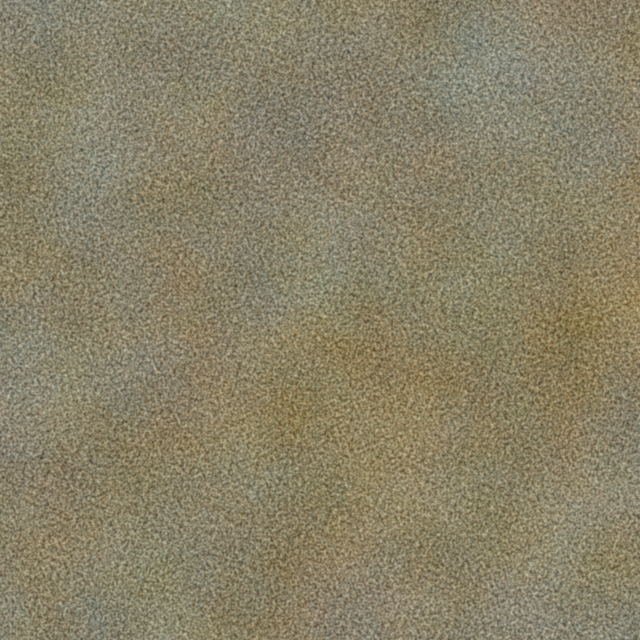
This texture is drawn by a WebGL 2 fragment shader. Its source:

```glsl
#version 300 es
precision highp float;

uniform vec2 u_resolution;
out vec4 fragColor;

// Unit gradient at a lattice point
vec2 gradientAt(ivec2 cell) {
    uint h = uint(cell.x) * 1597334677u ^ uint(cell.y) * 3812015801u;
    h = (h ^ (h >> 15u)) * 2246822519u;
    h = (h ^ (h >> 13u)) * 3266489917u;
    h ^= h >> 16u;
    float angle = float(h & 65535u) * 6.28319 / 65536.0;
    return vec2(cos(angle), sin(angle));
}

float gradientNoise(vec2 p) {
    ivec2 i = ivec2(floor(p));
    vec2 f = fract(p);
    vec2 u = f * f * f * (f * (f * 6.0 - 15.0) + 10.0);
    float a = dot(gradientAt(i), f);
    float b = dot(gradientAt(i + ivec2(1, 0)), f - vec2(1, 0));
    float c = dot(gradientAt(i + ivec2(0, 1)), f - vec2(0, 1));
    float d = dot(gradientAt(i + ivec2(1, 1)), f - vec2(1, 1));
    return mix(mix(a, b, u.x), mix(c, d, u.x), u.y);
}

mat2 rotation(float angle) {
    float c = cos(angle), s = sin(angle);
    return mat2(c, s, -s, c);
}

// Cloudy mottling, from broad stains down to small blotches
float mottle(vec2 p) {
    float sum = 0.0;
    float amplitude = 0.46;
    for (int octave = 0; octave < 6; octave++) {
        sum += amplitude * gradientNoise(p);
        p = rotation(0.65) * p * 2.03 + 17.3;
        amplitude *= 0.65;
    }
    return sum;
}

void main() {
    vec2 uv = gl_FragCoord.xy / min(u_resolution.x, u_resolution.y);

    // Ochre stains gather along a soft rising band
    vec2 band = rotation(-0.5) * (uv - vec2(0.66, 0.4));
    float ochre = mottle(uv * 3.6 + 4.7)
                + 0.4 * exp(-dot(band * band, vec2(5.0, 16.0))) - 0.14;
    float rust = mottle(uv * 4.3 + 31.2);
    float shade = mottle(uv * 4.6 + 58.6);

    // Sandy grain in three sizes
    float grain = 0.06 * gradientNoise(rotation(0.2) * uv * 95.0 + 23.8)
                + 0.18 * gradientNoise(rotation(0.4) * uv * 165.0)
                + 0.19 * gradientNoise(rotation(1.1) * uv * 245.0 + 9.4);
    float tintGrain = gradientNoise(rotation(0.8) * uv * 130.0 + 71.5);

    vec3 color = vec3(0.538, 0.506, 0.403);
    color += ochre * vec3(0.045, -0.025, -0.14);
    color += rust * vec3(0.032, -0.02, -0.012);
    color += shade * vec3(0.11, 0.115, 0.11);
    color += grain * vec3(1.0, 1.0, 0.94);
    color += tintGrain * vec3(0.02, -0.01, -0.03);

    fragColor = vec4(clamp(color, 0.0, 1.0), 1.0);
}
```
